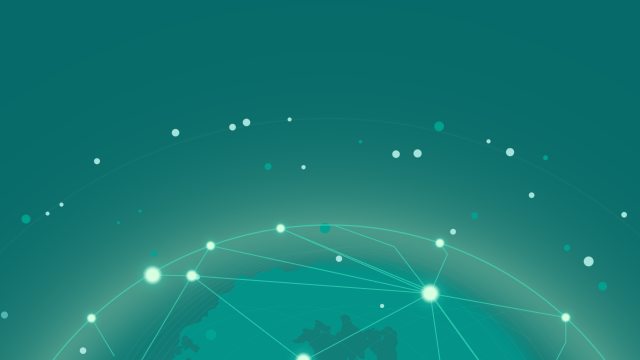
Write a WebGL 1 fragment shader that draws this background.

```glsl
precision highp float;
// A teal globe rising from the lower edge, wrapped in a hazy atmosphere and a
// network of glowing nodes. Circles, segments and value noise form the shapes;
// hashed dots float around. Units: canvas height, x = 0 at the middle.
uniform vec2 u_resolution;

const vec2 SHELL_CENTER = vec2(0.025, -0.595);
const float SHELL_RADIUS = 0.970;
const vec2 GLOBE_CENTER = vec2(0.095, -0.32);
const float GLOBE_RADIUS = 0.62;
const vec3 DEEP_TEAL = vec3(0.018, 0.415, 0.41);
const vec3 HAZE = vec3(0.29, 0.605, 0.54);
const vec3 INNER_TEAL = vec3(0.065, 0.485, 0.46);
const vec3 GLOBE_TEAL = vec3(0.01, 0.575, 0.535);
const vec3 LAND = vec3(0.075, 0.485, 0.465);
const vec3 LINE_MINT = vec3(0.22, 0.87, 0.74);
const vec3 NODE_WHITE = vec3(0.83, 1.0, 0.88);

float hash(vec2 p) {
  return fract(sin(dot(p, vec2(127.1, 311.7))) * 43758.5453);
}

float valueNoise(vec2 p) {
  vec2 i = floor(p), f = fract(p);
  f = f * f * (3.0 - 2.0 * f);
  return mix(mix(hash(i), hash(i + vec2(1.0, 0.0)), f.x),
             mix(hash(i + vec2(0.0, 1.0)), hash(i + 1.0), f.x), f.y);
}

float fbm(vec2 p) {
  float sum = 0.0, amp = 0.5;
  for (int i = 0; i < 4; i++) {
    sum += amp * valueNoise(p);
    p = p * 2.1 + 7.3;
    amp *= 0.5;
  }
  return sum;
}

// Coverage of a filled shape from its signed distance
float fill(float d, float px) { return 1.0 - smoothstep(-px, px, d); }

float ring(vec2 p, vec2 c, float r, float w, float px) {
  return fill(abs(length(p - c) - r) - w, px);
}

float link(vec2 p, vec2 a, vec2 b, float w, float px) {
  vec2 ab = b - a;
  float t = clamp(dot(p - a, ab) / dot(ab, ab), 0.0, 1.0);
  return fill(length(p - a - ab * t) - w, px);
}

// Point on the network shell, angle measured clockwise from its top
vec2 onShell(float angle) {
  return SHELL_CENTER + SHELL_RADIUS * vec2(sin(angle), cos(angle));
}

vec3 addNode(vec3 col, vec2 p, vec2 c, float r) {
  float d = length(p - c) / r;
  col = mix(col, LINE_MINT, 0.55 * exp(-d * d * 0.9));
  return mix(col, NODE_WHITE, 1.0 - smoothstep(0.45, 1.05, d));
}

vec3 atmosphere(vec2 p, float px) {
  float d = length(p - SHELL_CENTER) - SHELL_RADIUS;
  vec3 outside = mix(DEEP_TEAL, HAZE, exp(-7.0 * max(d, 0.0)));
  vec3 inside = mix(INNER_TEAL, HAZE, smoothstep(-0.17, 0.0, d));
  vec3 col = mix(outside, inside, fill(d, px));
  return mix(col, HAZE, 0.10 * ring(p, vec2(0.025, -0.637), 1.308, 0.002, px));
}

vec3 addGlobe(vec3 col, vec2 p, float px) {
  float n = fbm(p * 16.0) - 0.47;
  float west = 1.0 - smoothstep(-0.1, 0.15, p.x);
  float d = length(p - GLOBE_CENTER) - GLOBE_RADIUS;
  float coast = d + west * (0.012 + 0.09 * n);
  float soft = mix(0.07, px, west);
  col = mix(col, GLOBE_TEAL, 1.0 - smoothstep(-soft, px, coast));
  // Land patches with ragged shores
  float north = length((p - vec2(0.10, 0.052)) * vec2(0.8, 1.4)) - 0.065 + 0.28 * n;
  float corner = length((p - vec2(-0.37, 0.0)) * vec2(0.8, 1.5)) - 0.05 + 0.25 * n;
  col = mix(col, LAND, 0.9 * fill(min(north, corner), px));
  // Faint orbits and meridians
  for (int i = 0; i < 6; i++) {
    float k = float(i);
    vec2 c = GLOBE_CENTER + vec2(0.035 * (k - 3.0), -0.018 * k);
    col = mix(col, HAZE, 0.22 * ring(p, c, GLOBE_RADIUS + 0.022 * k, 0.001, px));
    c = GLOBE_CENTER + vec2(0.55 - 0.18 * k, -0.06);
    col = mix(col, LINE_MINT, 0.10 * ring(p, c, 0.53, 0.0007, px) * fill(d, px));
  }
  return col;
}

vec3 addDots(vec3 col, vec2 p, float px) {
  for (int i = 0; i < 34; i++) {
    float k = float(i), tone = hash(vec2(k, 3.7)), size = hash(vec2(k, 8.1));
    float x = 1.76 * (fract(k * 0.618 + 0.53) - 0.5);
    vec2 c = vec2(x, (0.70 - 0.25 * x * x) * hash(vec2(k, 1.3)));
    vec3 tint = mix(vec3(0.69, 0.93, 0.90), vec3(0.0, 0.64, 0.57), step(0.58, tone));
    tint = mix(tint, vec3(0.33, 0.75, 0.71), step(0.9, tone));
    float r = mix(0.004, 0.015, size) + 0.005 * step(0.9, tone);
    col = mix(col, tint, 0.92 * fill(length(p - c) - r, px));
  }
  return col;
}

vec3 addNetwork(vec3 col, vec2 p, float px) {
  vec2 west = vec2(-0.465, 0.236), inner = vec2(-0.356, 0.234);
  vec2 east = vec2(0.306, 0.185), south = vec2(-0.046, -0.003);
  vec2 rimA = onShell(-0.748), rimB = onShell(-0.346), rimC = onShell(-0.139);
  vec2 rimD = onShell(0.323), rimE = onShell(0.745);
  vec2 bendTop = vec2(0.206, 0.315), bendD = vec2(0.354, 0.294);
  vec2 bendA = vec2(-0.572, 0.012), bendE = vec2(0.683, 0.05);
  float w = 0.0013;
  float web = ring(p, SHELL_CENTER, SHELL_RADIUS, 0.0016, px);
  web = max(web, max(link(p, west, inner, w, px), link(p, inner, east, w, px)));
  web = max(web, max(link(p, inner, vec2(-0.495, 0.0), w, px), link(p, inner, south, w, px)));
  web = max(web, max(link(p, rimB, inner, w, px), link(p, rimB, east, w, px)));
  web = max(web, max(link(p, rimC, east, w, px), link(p, rimC, east + vec2(-0.01, 0.012), w, px)));
  web = max(web, max(link(p, onShell(0.012), bendTop, w, px), link(p, bendTop, east, w, px)));
  web = max(web, max(link(p, rimD, bendD, w, px), link(p, bendD, east, w, px)));
  web = max(web, max(link(p, east, south, w, px), link(p, east, vec2(0.333, 0.0), w, px)));
  web = max(web, max(link(p, east, vec2(0.44, 0.0), 0.002, px), link(p, east, rimE, w, px)));
  web = max(web, max(link(p, rimA, bendA, w, px), link(p, rimE, bendE, w, px)));
  web = max(web, link(p, bendE, vec2(0.657, 0.0), w, px));
  col = mix(col, LINE_MINT, 0.72 * web);
  col = addNode(addNode(col, p, west, 0.029), p, inner, 0.019);
  col = addNode(addNode(col, p, east, 0.030), p, south, 0.026);
  col = addNode(addNode(col, p, rimA, 0.015), p, rimB, 0.015);
  col = addNode(addNode(col, p, rimC, 0.015), p, rimD, 0.015);
  return addNode(col, p, rimE, 0.015);
}

void main() {
  vec2 p = (gl_FragCoord.xy - vec2(0.5 * u_resolution.x, 0.0)) / u_resolution.y;
  float px = 0.75 / u_resolution.y;
  vec3 col = addGlobe(atmosphere(p, px), p, px);
  col = addNetwork(addDots(col, p, px), p, px);
  gl_FragColor = vec4(col, 1.0);
}
```
